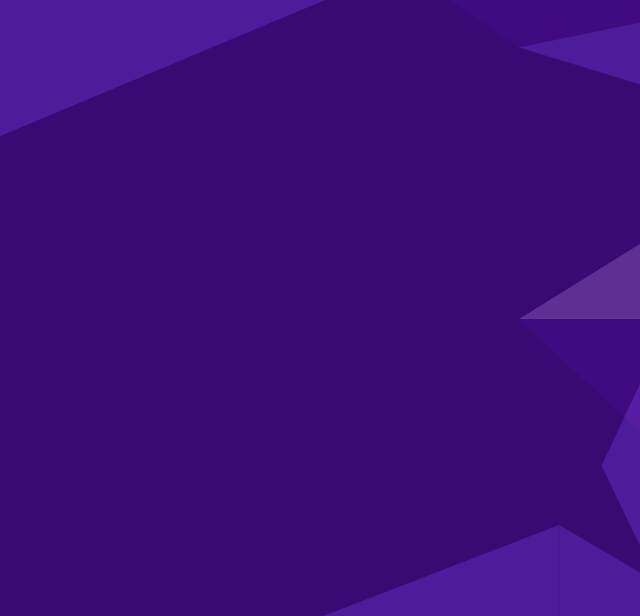
Give the GLSL for this background, as a Shadertoy shader.

```glsl
// Flat violet backdrop with angular facets folding in from the borders.
// Each facet is a wedge: an apex and two rays, clipped by the canvas edge.
// Signed distances to the rays give smooth edges at any resolution.

// Palette
const vec3 BASE   = vec3(0.220, 0.039, 0.447);
const vec3 BRIGHT = vec3(0.306, 0.106, 0.608);
const vec3 DEEP   = vec3(0.251, 0.039, 0.506);
const vec3 MAUVE  = vec3(0.373, 0.184, 0.580);
const vec3 OVERLAP = vec3(0.345, 0.110, 0.640);

// Facet corners, as fractions of the canvas
const vec2 CORNER_LOW  = vec2(0.000, 0.779);
const vec2 CORNER_HIGH = vec2(0.508, 1.000);
const vec2 TOP_APEX    = vec2(0.811, 0.923);
const vec2 TOP_LEFT    = vec2(0.7005, 1.000);
const vec2 TOP_UPPER   = vec2(1.000, 0.9634);
const vec2 TOP_LOWER   = vec2(1.000, 0.863);
const vec2 MID_APEX    = vec2(0.811, 0.482);
const vec2 MID_UPPER   = vec2(1.000, 0.604);
const vec2 MID_LEVEL   = vec2(1.000, 0.482);
const vec2 MID_LOWER   = vec2(1.000, 0.298);
const vec2 SIDE_APEX   = vec2(0.940, 0.244);
const vec2 SIDE_UPPER  = vec2(1.000, 0.377);
const vec2 SIDE_LOWER  = vec2(1.000, 0.114);
const vec2 PEAK        = vec2(0.8737, 0.1477);
const vec2 PEAK_LEFT   = vec2(0.505, 0.000);
const vec2 PEAK_RIGHT  = vec2(1.000, 0.0705);

// Edge and seam settings, in canvas heights
const float SOFT_EDGE  = 0.005;
const float SEAM_WIDTH = 0.002;
const float SEAM_DEPTH = 0.12;

// Signed distance to the line from a to b, positive on its left
float leftOf(vec2 p, vec2 a, vec2 b) {
    vec2 aspect = vec2(iResolution.x / iResolution.y, 1.0);
    vec2 along = normalize((b - a) * aspect);
    vec2 offset = (p - a) * aspect;
    return along.x * offset.y - along.y * offset.x;
}

// Coverage of a half plane with an edge of the given width
float cover(float dist, float width) {
    return clamp(dist / width + 0.5, 0.0, 1.0);
}

// Coverage of the wedge swept counterclockwise from one ray to the other
float wedge(vec2 p, vec2 apex, vec2 first, vec2 second, float firstWidth, float secondWidth) {
    return cover(leftOf(p, apex, first), firstWidth)
         * cover(-leftOf(p, apex, second), secondWidth);
}

void mainImage(out vec4 fragColor, in vec2 fragCoord) {
    vec2 p = fragCoord / iResolution.xy;
    float pixel = 1.0 / iResolution.y;
    float soft = max(SOFT_EDGE, pixel);
    vec3 color = BASE;

    // Upper left corner
    color = mix(color, BRIGHT, cover(leftOf(p, CORNER_LOW, CORNER_HIGH), pixel));

    // Upper right pair
    color = mix(color, DEEP, wedge(p, TOP_APEX, TOP_UPPER, TOP_LEFT, pixel, soft));
    color = mix(color, BRIGHT, wedge(p, TOP_APEX, TOP_LOWER, TOP_UPPER, pixel, pixel));

    // Middle right pair
    float deepFacet = wedge(p, MID_APEX, MID_LOWER, MID_LEVEL, soft, pixel);
    color = mix(color, DEEP, deepFacet);
    color = mix(color, MAUVE, wedge(p, MID_APEX, MID_LEVEL, MID_UPPER, pixel, pixel));

    // Translucent point on the right, lighter over the deep facet
    float point = wedge(p, SIDE_APEX, SIDE_LOWER, SIDE_UPPER, pixel, pixel);
    color = mix(color, mix(BRIGHT, OVERLAP, deepFacet), point);

    // Bottom peak with a faint vertical fold
    float peak = wedge(p, PEAK, PEAK_LEFT, PEAK_RIGHT, pixel, pixel);
    float foldDist = abs(p.x - PEAK.x) * iResolution.x / iResolution.y;
    float fold = SEAM_DEPTH * (1.0 - smoothstep(0.0, SEAM_WIDTH + pixel, foldDist));
    color = mix(color, mix(BRIGHT, BASE, fold), peak);

    fragColor = vec4(color, 1.0);
}
```
